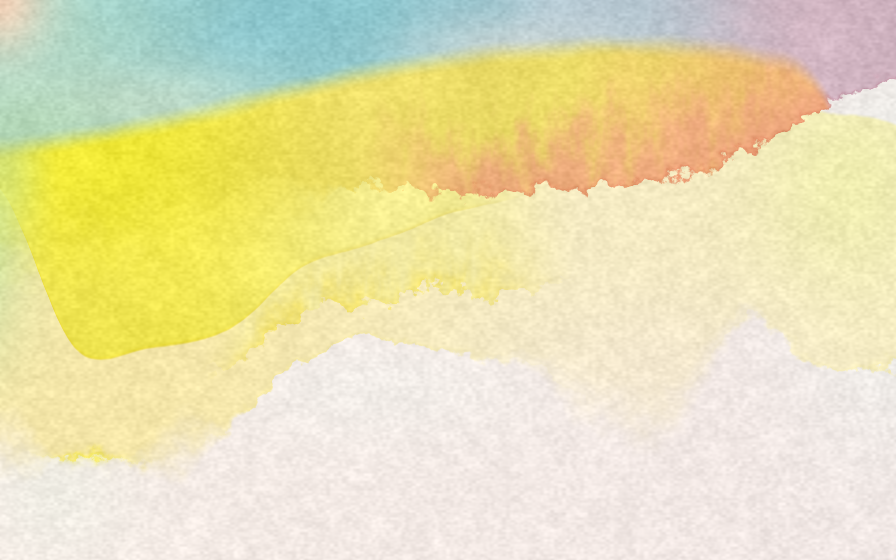
Write a Shadertoy shader that draws this background.

```glsl
// Watercolour washes of teal, mauve, yellow and coral bleeding down textured paper.

const float ASPECT = 1.6;

// Sineless hash, value noise and layered noise
float hash(vec2 p) {
    vec3 q = fract(vec3(p.xyx) * 0.1031);
    q += dot(q, q.yzx + 33.33);
    return fract((q.x + q.y) * q.z);
}

float noise(vec2 p) {
    vec2 i = floor(p), f = fract(p);
    f = f * f * (3.0 - 2.0 * f);
    return mix(mix(hash(i), hash(i + vec2(1, 0)), f.x),
               mix(hash(i + vec2(0, 1)), hash(i + vec2(1, 1)), f.x), f.y);
}

float fbm(vec2 p) {
    float sum = 0.0, amp = 0.5;
    for (int i = 0; i < 5; i++) {
        sum += amp * noise(p);
        p = mat2(1.6, 1.2, -1.2, 1.6) * p + 7.3;
        amp *= 0.5;
    }
    return sum;
}

// Smooth curve through evenly spaced heights
float curve(float x, float h[13]) {
    float t = clamp(x, 0.0, 0.9999) * 12.0;
    int i = int(t);
    float f = fract(t);
    float a = h[max(i - 1, 0)], b = h[i], c = h[i + 1], d = h[min(i + 2, 12)];
    return b + 0.5 * f * (c - a + f * (2.0 * a - 5.0 * b + 4.0 * c - d
         + f * (3.0 * (b - c) + d - a)));
}

// Coverage and dried pigment rim of a wash, from the distance inside it
float cover(float d, float soft) { return smoothstep(-soft, soft, d); }
float rim(float d, float width) { return exp(-abs(d) / width); }

// Soft elliptical patch
float patchAt(vec2 p, vec2 centre, vec2 radius) {
    vec2 q = (p - centre) / radius;
    return exp(-dot(q, q));
}

vec3 paperColor(vec2 uv) {
    vec3 c = mix(vec3(0.96, 0.925, 0.90), vec3(0.945, 0.905, 0.895), uv.x);
    c = mix(c, vec3(0.95, 0.94, 0.92), 0.7 * patchAt(uv, vec2(0.42, 0.31), vec2(0.17, 0.10)));
    c = mix(c, vec3(0.93, 0.93, 0.89), 0.7 * patchAt(uv, vec2(0.06, 0.12), vec2(0.08, 0.12)));
    return mix(c, vec3(0.93, 0.94, 0.92), 0.9 * patchAt(uv, vec2(1.0, 0.58), vec2(0.12, 0.35)));
}

vec3 skyColor(vec2 uv, float cloud) {
    float x = uv.x + 0.12 * (cloud - 0.5);
    vec3 c = mix(vec3(0.68, 0.84, 0.77), vec3(0.54, 0.77, 0.80), smoothstep(0.03, 0.32, x));
    c = mix(c, vec3(0.71, 0.78, 0.82), smoothstep(0.4, 0.68, x));
    c = mix(c, vec3(0.81, 0.70, 0.75), smoothstep(0.68, 0.92, x));
    c = mix(c, vec3(0.77, 0.86, 0.78), 0.8 * patchAt(uv, vec2(0.18, 0.81), vec2(0.16, 0.08)));
    c = mix(c, vec3(0.82, 0.85, 0.84), 0.8 * patchAt(uv, vec2(0.58, 0.91), vec2(0.12, 0.05)));
    c = mix(c, vec3(0.70, 0.84, 0.69), 0.7 * patchAt(uv, vec2(0.02, 0.76), vec2(0.12, 0.08)));
    c = mix(c, vec3(0.94, 0.82, 0.72), patchAt(uv, vec2(0.0, 1.0), vec2(0.05, 0.09)));
    return c + 0.09 * (cloud - 0.5);
}

vec3 bandColor(vec2 uv, float depth, float cloud, float streak) {
    vec3 c = mix(vec3(0.95, 0.92, 0.22), vec3(0.93, 0.87, 0.41), smoothstep(0.12, 0.42, uv.x));
    c = mix(c, vec3(0.93, 0.73, 0.44), smoothstep(0.62, 0.92, uv.x + 0.2 * (cloud - 0.5)));
    float coral = smoothstep(0.38, 0.56, uv.x) * (1.0 - smoothstep(0.0, 0.17, depth + 0.2 * (streak - 0.5)));
    c = mix(c, vec3(0.93, 0.64, 0.50), 0.85 * coral);
    c = mix(c, vec3(0.82, 0.89, 0.50), 0.8 * (1.0 - smoothstep(0.0, 0.07, uv.x)));
    return c + 0.07 * (cloud - 0.5);
}

void mainImage(out vec4 fragColor, in vec2 fragCoord) {
    vec2 uv = fragCoord / iResolution.xy;
    vec2 p = uv * vec2(ASPECT, 1.0);
    float cloud = fbm(p * 7.0), streak = fbm(p * vec2(32.0, 9.0));
    float ragged = fbm(p * 40.0) - 0.48, gentle = fbm(p * 9.0 + 4.0) - 0.48;

    // Distances inside each wash, measured up from its lower edge
    float pale = uv.y + 0.03 * gentle + 0.05 * ragged - curve(uv.x, float[13](
        0.21, 0.185, 0.18, 0.24, 0.35, 0.40, 0.37, 0.355, 0.28, 0.27, 0.43, 0.34, 0.35));
    float middle = uv.y + 0.085 * ragged - curve(uv.x, float[13](
        0.40, 0.375, 0.35, 0.34, 0.44, 0.463, 0.483, 0.475, 0.51, 0.50, 0.48, 0.50, 0.50));
    float lobe = uv.y + 0.012 * gentle - curve(uv.x, float[13](
        0.66, 0.38, 0.378, 0.408, 0.517, 0.567, 0.617, 0.65, 0.667, 0.69, 0.73, 0.80, 0.86));
    float upper = uv.y + 0.065 * ragged - curve(uv.x, float[13](
        0.58, 0.58, 0.60, 0.625, 0.65, 0.667, 0.65, 0.656, 0.667, 0.688, 0.73, 0.80, 0.865));
    float bandTop = 0.02 * gentle - uv.y + curve(uv.x, float[13](
        0.74, 0.755, 0.78, 0.81, 0.845, 0.87, 0.89, 0.906, 0.917, 0.917, 0.905, 0.84, 0.50));

    vec3 col = paperColor(uv);

    // Pale lower wash, crisp in places and diffuse in others
    float diffuse = max(patchAt(uv, vec2(0.71, 0.3), vec2(0.11, 0.6)), patchAt(uv, vec2(0.2, 0.3), vec2(0.04, 0.5)));
    diffuse = max(diffuse, 1.0 - smoothstep(0.02, 0.07, uv.x));
    vec3 paleColor = mix(vec3(0.96, 0.90, 0.64), vec3(0.96, 0.92, 0.75), smoothstep(0.15, 0.65, uv.x));
    paleColor = mix(paleColor, vec3(0.94, 0.93, 0.67), patchAt(uv, vec2(0.95, 0.68), vec2(0.11, 0.2)));
    paleColor = mix(paleColor, vec3(0.96, 0.91, 0.82), 0.8 * patchAt(uv, vec2(0.72, 0.32), vec2(0.18, 0.16)));
    paleColor = mix(paleColor, vec3(0.80, 0.89, 0.64), exp(-uv.x * 25.0) * smoothstep(0.2, 0.65, uv.y));
    float lid = 0.80 - 0.4 * max(uv.x - 0.93, 0.0) + 0.03 * gentle - uv.y;
    float paleMask = cover(pale, mix(0.003, 0.08, diffuse)) * cover(lid, 0.004);
    col = mix(col, paleColor, 0.92 * paleMask);
    col.b -= 0.10 * rim(pale, 0.004) * (1.0 - diffuse) * paleMask;
    col.b -= 0.3 * rim(pale, 0.006) * patchAt(uv, vec2(0.1, 0.19), vec2(0.04, 0.1));

    // Middle wash with yellow pooled along its edge
    float middleMask = cover(middle, 0.003) * smoothstep(0.22, 0.31, uv.x) * (1.0 - smoothstep(0.5, 0.66, uv.x));
    float pool = exp(-max(middle, 0.0) * 22.0) * smoothstep(0.3, 0.75, streak + 0.16);
    col = mix(col, mix(vec3(0.95, 0.92, 0.63), vec3(0.95, 0.88, 0.36), pool), 0.85 * middleMask);

    // Bright yellow lobe with a fine dried line
    float lobeMask = cover(lobe, 0.003) * (1.0 - smoothstep(0.48, 0.60, uv.x));
    vec3 lobeColor = mix(vec3(0.95, 0.91, 0.31), vec3(0.95, 0.92, 0.56), smoothstep(0.18, 0.46, uv.x));
    col = mix(col, lobeColor + 0.09 * (cloud - 0.5), 0.95 * lobeMask);
    col -= vec3(0.03, 0.06, 0.16) * rim(lobe, 0.003) * lobeMask;

    // Sky wash and the yellow to coral band across it
    vec3 upperColor = mix(skyColor(uv, cloud), bandColor(uv, upper, cloud, streak), cover(bandTop, 0.025));
    float crisp = smoothstep(0.25, 0.40, uv.x);
    float upperMask = cover(upper, mix(0.13, 0.003, crisp));
    col = mix(col, upperColor, upperMask);
    col -= vec3(0.05, 0.14, 0.12) * rim(upper, 0.005) * upperMask * smoothstep(0.4, 0.6, uv.x);

    // Paper tooth and pigment grain
    float grain = noise(p * vec2(130.0, 230.0)) + noise(p * 150.0 + 9.0) - 1.0;
    col += 0.045 * grain + 0.06 * (fbm(p * 40.0 + 3.0) - 0.48);
    fragColor = vec4(clamp(col, 0.0, 1.0), 1.0);
}
```
